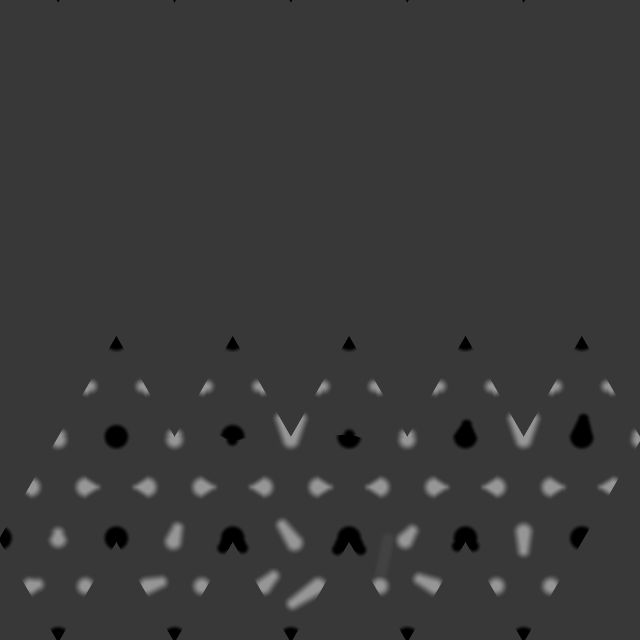
Give the GLSL for this pattern, as a Shadertoy shader.

```glsl
// A strip of triangles unfolded flat on grey, with dark spots at its corners and
// soft light spots on its edges. Each spot is a tapered streak from a distance
// function, placed by row loops; a zigzag mask trims them to the strip.

const float COLUMNS = 11.0;      // half triangle sides across the canvas
const float ROW = 1.7320508;     // triangle height, in half sides
const vec3 GROUND = vec3(0.22);
const vec3 LIGHT = vec3(0.59);
const vec3 DARK = vec3(0.0);

// Soft streak from head to head + tail, narrowing towards the tail.
float streak(vec2 p, vec2 head, vec2 tail, float radius, float taper, float soft) {
    vec2 d = p - head;
    float h = clamp(dot(d, tail) / (dot(tail, tail) + 1e-5), 0.0, 1.0);
    float dist = length(d - tail * h) - radius * mix(1.0, taper, h);
    return 1.0 - smoothstep(-soft, soft, dist);
}

float darkSpot(vec2 p, vec2 head, vec2 tail) {
    return streak(p, head, tail, 0.2, 0.45, 0.05);
}

float lightSpot(vec2 p, vec2 head, vec2 tail) {
    return streak(p, head, tail, 0.13, 0.65, 0.085);
}

// Two mirrored tails make feet or arms along a notch.
float forkedDark(vec2 p, vec2 head, vec2 tail) {
    return max(darkSpot(p, head, tail), darkSpot(p, head, tail * vec2(-1.0, 1.0)));
}

float forkedLight(vec2 p, vec2 head, vec2 tail) {
    return max(lightSpot(p, head, tail), lightSpot(p, head, tail * vec2(-1.0, 1.0)));
}

// Coverage of the unfolded strip: zigzag top and bottom, slanted ends.
float stripMask(vec2 p, float pixel) {
    float zig = abs(mod(p.x + 1.0, 2.0) - 1.0);
    float top = min(3.0 - zig, p.x + 1.0) * ROW + 0.03;
    float bottom = max(1.0 - zig, p.x - 9.0) * ROW - 0.045;
    float inside = 0.5 * min(top - p.y, p.y - bottom);
    return smoothstep(-0.5 * pixel, 0.5 * pixel, inside);
}

float darkSpots(vec2 p) {
    float feet[6] = float[6](0.0, 0.0, 0.17, 0.2, 0.14, 0.0);
    float drops[6] = float[6](0.0, 0.0, -0.06, 0.03, 0.2, 0.3);
    float ink = 0.0;
    for (int i = 0; i < 6; i++) {
        float x = 2.0 * float(i);
        // bottom tips
        ink = max(ink, darkSpot(p, vec2(x + 1.0, 0.02), vec2(0.0)));
        // notched corners
        ink = max(ink, forkedDark(p, vec2(x, ROW + 0.02), feet[i] * vec2(1.0, -1.0)));
        if (i > 0) {
            // whole corners, some drawn out into drops
            ink = max(ink, darkSpot(p, vec2(x, 2.0 * ROW + 0.03), vec2(0.1, 1.0) * drops[i]));
            // top tips
            ink = max(ink, darkSpot(p, vec2(x, 3.0 * ROW - 0.02), vec2(0.0)));
        }
    }
    return ink;
}

float lightSpots(vec2 p) {
    vec2 leans[5] = vec2[5](vec2(0.0, 0.1), vec2(0.07, 0.22), vec2(-0.21, 0.3),
                            vec2(0.12, 0.16), vec2(0.0, -0.32));
    vec2 trails[10] = vec2[10](vec2(0.12, 0.03), vec2(0.0), vec2(0.24, 0.07), vec2(0.0),
                               vec2(0.17, 0.17), vec2(-0.44, -0.3), vec2(0.0),
                               vec2(-0.26, 0.12), vec2(0.0), vec2(0.0));
    float glow = 0.0;
    // spots on level edges
    for (int i = 0; i < 6; i++) {
        float x = 2.0 * float(i) + 1.0;
        float reach = (i == 2 || i == 4) ? 1.0 : 0.2;
        glow = max(glow, forkedLight(p, vec2(x, 2.0 * ROW - 0.02), vec2(0.17, 0.36) * reach));
        if (i < 5) {
            vec2 head = vec2(x, ROW + 0.03) - 0.3 * leans[i];
            glow = max(glow, lightSpot(p, head, leans[i]));
        }
    }
    // spots on slanted edges
    for (int i = 0; i < 11; i++) {
        float x = float(i) + 0.5;
        float side = (i % 2 == 0) ? -1.0 : 1.0;
        vec2 wedge = vec2(x - 0.03 * side, 1.5 * ROW + 0.03);
        glow = max(glow, streak(p, wedge, vec2(0.2 * side, 0.0), 0.15, 0.15, 0.08));
        vec2 upper = vec2(x, 2.5 * ROW + 0.03);
        glow = max(glow, lightSpot(p, upper, vec2(0.06 * side, 0.0)));
        if (i < 10) {
            vec2 lower = vec2(x - 0.03 * side, 0.5 * ROW + 0.06);
            glow = max(glow, lightSpot(p, lower, trails[i]));
        }
    }
    // one faint smear
    float smear = streak(p, vec2(6.67, ROW), vec2(-0.14, -0.7), 0.1, 1.0, 0.05);
    return max(glow, 0.1 * smear);
}

void mainImage(out vec4 fragColor, in vec2 fragCoord) {
    vec2 p = COLUMNS * fragCoord / iResolution.xy;
    if (p.y > COLUMNS - 0.5) p.y -= COLUMNS;   // tips wrap over the top edge
    float mask = stripMask(p, COLUMNS / iResolution.y);
    vec3 color = mix(GROUND, LIGHT, mask * lightSpots(p));
    color = mix(color, DARK, mask * darkSpots(p));
    fragColor = vec4(color, 1.0);
}
```
